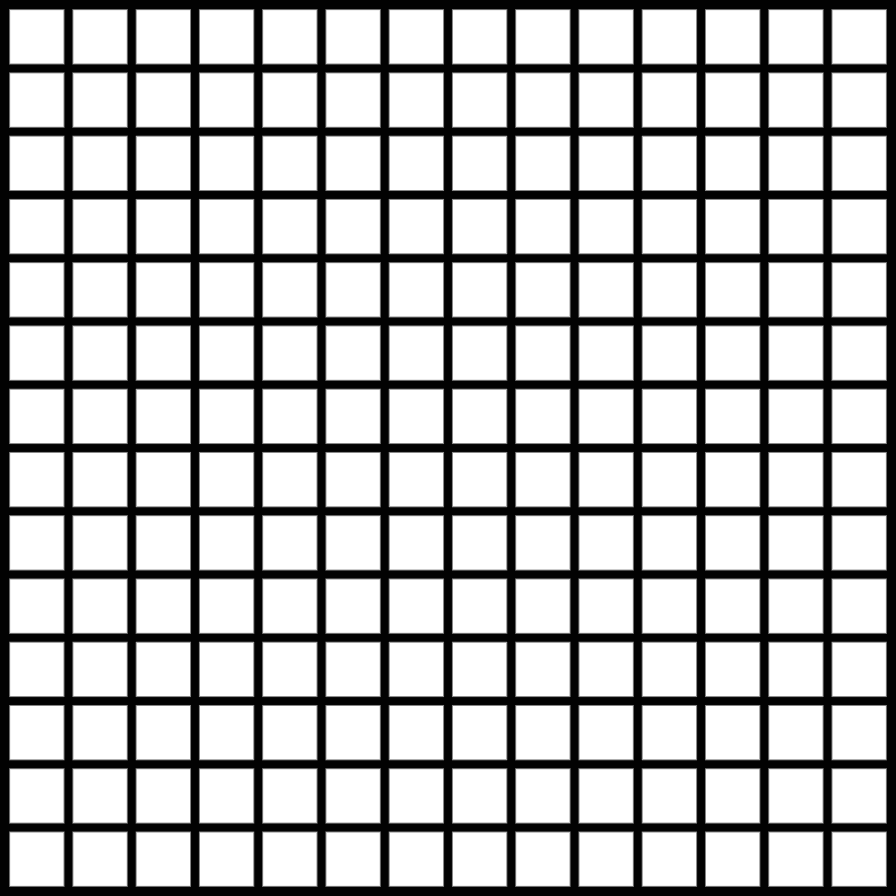
Reproduce this pattern procedurally as a WebGL 2 fragment shader.

```glsl
#version 300 es
precision highp float;

#define CELLS 14.0
#define PITCH 0.0706
#define LINE_WIDTH 0.0099
#define EDGE_SOFTNESS 0.0022
#define LINE_COLOR vec3(0.008)
#define PAPER_COLOR vec3(1.0)

uniform vec2 u_resolution;
out vec4 outColor;

// Signed distance to an axis-aligned square, negative inside
float squareDistance(vec2 p, float halfSide) {
    vec2 d = abs(p) - halfSide;
    return length(max(d, 0.0)) + min(max(d.x, d.y), 0.0);
}

void main() {
    float canvasSize = min(u_resolution.x, u_resolution.y);
    vec2 centered = (gl_FragCoord.xy - 0.5 * u_resolution) / canvasSize;

    // Cell index, held to the grid so the margin stays dark
    float lastCell = 0.5 * (CELLS - 1.0);
    vec2 cell = clamp(floor(centered / PITCH) + 0.5, -lastCell, lastCell);
    vec2 local = centered - cell * PITCH;

    // Open square left between the lines
    float dist = squareDistance(local, 0.5 * (PITCH - LINE_WIDTH));
    float softness = max(EDGE_SOFTNESS, 1.0 / canvasSize);
    float paper = clamp(0.5 - dist / softness, 0.0, 1.0);

    outColor = vec4(mix(LINE_COLOR, PAPER_COLOR, paper), 1.0);
}
```
